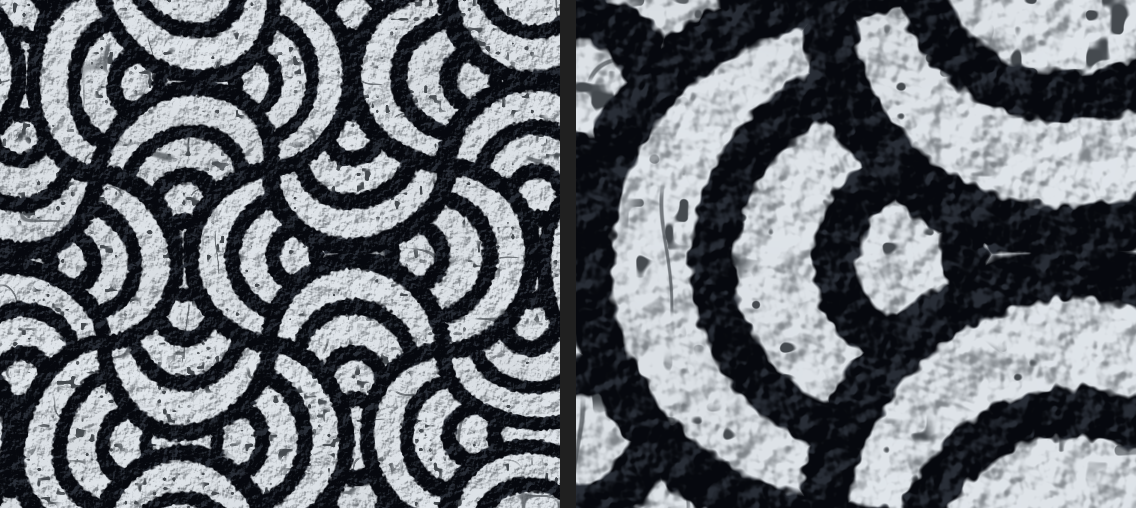
Left: the whole. Right: its middle third, enlarged.
This pattern is drawn by a WebGL 2 fragment shader. Its source:

```glsl
#version 300 es
precision highp float;

uniform vec2 u_resolution;
out vec4 fragColor;

const vec2 CELL_SIZE = vec2(0.338, 0.358);
const vec2 GRID_ORIGIN = vec2(0.201, 0.313);
const vec3 PLASTER_LIGHT = vec3(0.865, 0.885, 0.905);
const vec3 PLASTER_SHADE = vec3(0.50, 0.52, 0.54);
const vec3 PIT = vec3(0.27, 0.29, 0.31);
const vec3 PAINT_BLACK = vec3(0.025, 0.033, 0.053);
const vec3 PAINT_SLATE = vec3(0.155, 0.175, 0.21);

float hash(vec2 p) {
    vec3 q = fract(vec3(p.xyx) * 0.1031);
    q += dot(q, q.yzx + 33.33);
    return fract((q.x + q.y) * q.z);
}

float noise(vec2 p) {
    vec2 i = floor(p), f = fract(p);
    f = f * f * (3.0 - 2.0 * f);
    float low = mix(hash(i), hash(i + vec2(1.0, 0.0)), f.x);
    float high = mix(hash(i + vec2(0.0, 1.0)), hash(i + 1.0), f.x);
    return mix(low, high, f.y);
}

float plasterHeight(vec2 p) {
    float sum = 0.0, amplitude = 0.5;
    for (int i = 0; i < 4; i++) {
        sum += amplitude * noise(p);
        p = mat2(1.6, 1.2, -1.2, 1.6) * p + 7.3;
        amplitude *= 0.6;
    }
    return sum;
}

// Distance to the upper half of a circle, with its two end points
float arcDistance(vec2 p, float radius) {
    return p.y > 0.0 ? abs(length(p) - radius)
                     : length(vec2(abs(p.x) - radius, p.y));
}

// Alternate cells hold lobes along the other axis
vec2 cellSpace(vec2 p, vec2 cell) {
    vec2 f = p - cell - 0.5;
    return mod(cell.x + cell.y, 2.0) > 0.5 ? f : f.yx;
}

// x runs along the lobe's base edge, y points to its crown
vec2 lobeSpace(vec2 p, vec2 cell, float side) {
    vec2 q = cellSpace(p, cell);
    float depth = mix(0.85, 1.0, hash(cell * 3.0 + side + 20.0));
    float rise = 0.5 - side * q.y;
    return vec2(q.x, rise > 0.0 ? rise / depth : rise);
}

// Semicircular outlines of all nearby lobes
float outlineDistance(vec2 p, vec2 cell) {
    float d = 1.0;
    for (int y = -1; y <= 1; y++)
        for (int x = -1; x <= 1; x++)
            for (int side = -1; side <= 1; side += 2) {
                vec2 lobe = lobeSpace(p, cell + vec2(x, y), float(side));
                d = min(d, arcDistance(lobe, 0.5));
            }
    return d;
}

// Inner rings, which carry on behind the neighbouring lobes
float ringDistance(vec2 p, vec2 cell) {
    vec2 q = cellSpace(p, cell);
    vec2 lobe = lobeSpace(p, cell, q.y < 0.0 ? -1.0 : 1.0);
    if (length(lobe) > 0.5) lobe = vec2(q.y, abs(q.x) - 0.5);
    float d = 1.0;
    for (int k = 1; k <= 3; k++) {
        float crown = 0.5 - 0.26 * float(k);
        float radius = max(0.5 - 0.17 * float(k), 0.15);
        d = min(d, arcDistance(lobe - vec2(0.0, crown - radius), radius));
    }
    return d;
}

vec3 plasterColor(vec2 uv, float relief) {
    vec3 color = mix(PLASTER_SHADE, PLASTER_LIGHT, smoothstep(-0.23, 0.06, relief));
    color *= 0.97 + 0.05 * noise(uv * 7.0);
    float pits = smoothstep(0.74, 0.86, noise(uv * 105.0)) * smoothstep(0.4, 0.7, noise(uv * 24.0));
    float crackLine = 1.0 - smoothstep(0.008, 0.028, abs(noise(uv * 15.0 + 40.0) - 0.5));
    float cracks = crackLine * smoothstep(0.68, 0.8, noise(uv * 19.0 + 9.0));
    return mix(color, PIT, max(pits, cracks * 0.7));
}

void main() {
    vec2 uv = gl_FragCoord.xy / u_resolution.y;

    // Hand-drawn wobble of the lattice
    vec2 p = (uv - GRID_ORIGIN) / CELL_SIZE;
    p += 0.12 * (vec2(noise(p * 1.3 + 3.0), noise(p * 1.3 + 17.0)) - 0.5);
    vec2 cell = floor(p);

    // Brush strokes with uneven, dry edges
    float roughness = 0.012 * (noise(p * 2.5) - 0.5) + 0.018 * (noise(uv * 170.0) - 0.5);
    float stroke = min(outlineDistance(p, cell) - 0.049, ringDistance(p, cell) - 0.044);
    float softness = 0.004 + 0.7 / (u_resolution.y * CELL_SIZE.y);
    float paint = 1.0 - smoothstep(-softness, softness, stroke - roughness);

    // Stucco relief lit from the upper left
    float relief = plasterHeight(uv * 48.0) - plasterHeight((uv + vec2(-0.0025, 0.003)) * 48.0);
    vec3 ink = mix(PAINT_BLACK, PAINT_SLATE, smoothstep(-0.03, 0.15, relief));
    fragColor = vec4(mix(plasterColor(uv, relief), ink, paint), 1.0);
}
```
